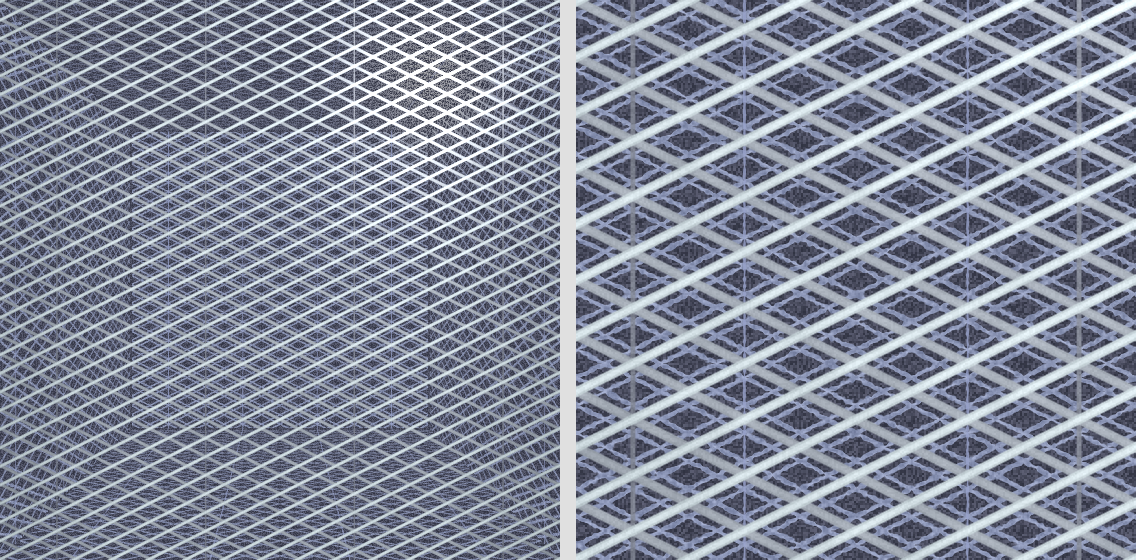
Left, the full canvas; right, a detail of the centre.
This pattern is drawn by a Shadertoy shader. Its source:

```glsl
// A box room lined with expanded-metal diamond mesh, seen through a near mesh.
// Each pixel is projected onto the back, side, floor or ceiling wall; the same
// lattice is drawn there in ragged blue and in front in pale steel, plus a lamp.

#define CELL_W 0.0664         // diamond width; its height is half of this
#define STRAND 0.0028         // half width of a near strand
#define FAR_STRAND 0.0026     // half width of a far strand
#define BAR_STEP 0.2656       // distance between upright bars
#define BAR 0.0014            // half width of an upright bar
#define ROOM 0.5312           // half size of the room
#define ROOM_DEPTH 1.0624     // distance from front mesh to back wall
#define BACK_SCALE 2.0        // how much smaller the back wall appears
#define GRAIN 768.0           // grain cells across the canvas
#define RAGGED 0.0036         // roughness of the far strands
#define SOFT 0.0010           // least edge blur of a strand
#define LAMP vec2(0.27, 0.36) // highlight, from the canvas centre

float hash(vec2 p) {
    return fract(sin(dot(p, vec2(127.1, 311.7))) * 43758.5453);
}

float noise(vec2 p) {
    vec2 i = floor(p), f = fract(p);
    f = f * f * (3.0 - 2.0 * f);
    return mix(mix(hash(i), hash(i + vec2(1, 0)), f.x),
               mix(hash(i + vec2(0, 1)), hash(i + vec2(1, 1)), f.x), f.y);
}

// Distance to the nearest of evenly spaced lines lying at half steps
float lineDistance(float t, float spacing) {
    return abs(fract(t / spacing) - 0.5) * spacing;
}

// Share of a blur-wide footprint that the line fills
float cover(float d, float halfWidth, float blur) {
    float lo = max(d - 0.5 * blur, -halfWidth);
    float hi = min(d + 0.5 * blur, halfWidth);
    return clamp((hi - lo) / blur, 0.0, 1.0);
}

// Coverage of rising strands, falling strands and upright bars
vec3 mesh(vec2 q, float halfWidth, float rough) {
    vec2 across = normalize(vec2(1.0, 2.0));
    float spacing = CELL_W * across.x;
    float rise = dot(q, vec2(-across.x, across.y));
    float fall = dot(q, across);
    vec3 blur = max(fwidth(vec3(rise, fall, q.x)) * 0.8, vec3(SOFT));
    return vec3(cover(lineDistance(rise, spacing) + rough, halfWidth, blur.x),
                cover(lineDistance(fall, spacing) + rough, halfWidth, blur.y),
                cover(lineDistance(q.x, BAR_STEP) + rough * 0.4, BAR, blur.z));
}

// Wall coordinates in xy, perspective scale in z
vec3 roomWall(vec2 p) {
    vec2 a = abs(p);
    float s = min(ROOM / max(max(a.x, a.y), 1e-4), BACK_SCALE);
    float depth = (s - 1.0) * ROOM_DEPTH;
    vec2 q = p * s;
    if (s < BACK_SCALE) q = a.x > a.y ? vec2(depth, q.y) : vec2(q.x, depth);
    return vec3(q, s);
}

void mainImage(out vec4 fragColor, in vec2 fragCoord) {
    vec2 p = (fragCoord - 0.5 * iResolution.xy) / iResolution.y;
    float grain = hash(floor((p + 1.0) * GRAIN));
    float speck = noise((p + 1.0) * GRAIN * 0.6);

    // Lamp: a tight core and a wide falloff
    vec2 toLamp = p - LAMP;
    float core = exp(-dot(toLamp, toLamp) / 0.014);
    float halo = exp(-length(toLamp * vec2(1.1, 0.8)) / 0.16);

    // Grainy dark backing
    vec3 col = mix(vec3(0.19, 0.20, 0.26), vec3(0.37, 0.38, 0.46), grain);
    col += core * vec3(0.34, 0.33, 0.28) * (grain - 0.1);

    // Far mesh on the room walls; the ceiling is dimmer, the back wall palest
    vec3 wall = roomWall(p);
    vec3 far = mesh(wall.xy, FAR_STRAND, (speck - 0.5) * RAGGED);
    bool back = wall.z >= BACK_SCALE;
    bool ceiling = !back && p.y > abs(p.x);
    float light = back ? 1.0 : ceiling ? 0.5 : 0.88;
    vec3 blue = mix(vec3(0.47, 0.51, 0.64), vec3(0.66, 0.70, 0.83), speck);
    blue += (grain - 0.5) * 0.08;
    blue = mix(blue, vec3(0.78, 0.78, 0.75), min(core * 0.7 + halo * 0.3, 1.0));
    col = mix(col, blue, max(far.x, far.y) * light);
    col = mix(col, vec3(0.60, 0.64, 0.80), far.z * light * 0.8);

    // Near mesh: bars, grey falling strands, then pale rising strands
    vec3 near = mesh(p, STRAND, 0.0);
    vec3 ridge = mesh(p, STRAND * 0.5, 0.0);
    float wear = (noise(p * 60.0) - 0.5) * 0.06 + (grain - 0.5) * 0.05;
    float shade = 0.06 * p.y - 0.08 * smoothstep(0.25, 0.5, abs(p.x));
    vec3 glow = vec3(halo * 0.5 + core * 0.3 + wear + shade);
    col = mix(col, vec3(0.50, 0.52, 0.57) + glow, near.z * 0.85);
    col = mix(col, vec3(0.60, 0.63, 0.67) + glow + 0.04 * ridge.y, near.y);
    col = mix(col, vec3(0.74, 0.79, 0.81) + glow + 0.09 * ridge.x, near.x);

    fragColor = vec4(clamp(col, 0.0, 1.0), 1.0);
}
```
